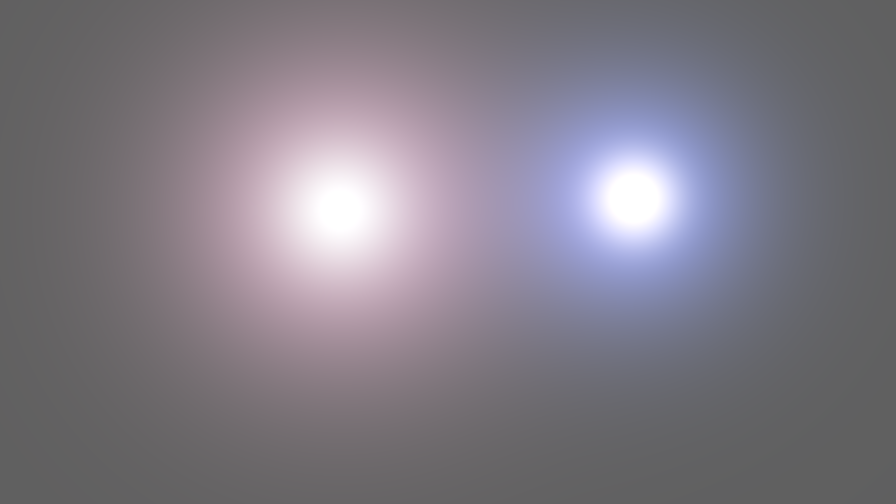
Reproduce this background procedurally as a Shadertoy shader.

```glsl
// Two soft lights, one rose and one blue, glowing on a flat grey ground.
// Each light adds a tinted halo and a compact core that lifts its centre
// to white; both fade with a stretched exponential of the distance.

// Smooth falloff: 1 at the centre, shaped by a radius and an exponent.
float falloff(float dist, float radius, float power) {
    return exp(-pow(dist / radius, power));
}

void mainImage(out vec4 fragColor, in vec2 fragCoord) {
    // Height runs from 0 to 1; x is centred so the layout stays in place.
    vec2 p = fragCoord / iResolution.y;
    p.x -= 0.5 * iResolution.x / iResolution.y;

    float roseDist = length(p - vec2(-0.215, 0.583));
    float blueDist = length(p - vec2(0.371, 0.606));

    // Grey ground with a faint neutral lift around the lights
    vec3 color = vec3(0.374);
    color += 0.012 * (falloff(roseDist, 0.5, 3.0) + falloff(blueDist, 0.45, 3.0));

    // Rose light: wide halo, then the core
    color += vec3(0.65, 0.43, 0.55) * falloff(roseDist, 0.27, 1.5);
    color += vec3(0.00, 0.22, 0.10) * falloff(roseDist, 0.13, 2.0);

    // Blue light: tighter halo and a flatter core
    color += vec3(0.28, 0.36, 0.74) * falloff(blueDist, 0.20, 1.5);
    color += vec3(0.42, 0.33, 0.00) * falloff(blueDist, 0.09, 2.5);

    fragColor = vec4(clamp(color, 0.0, 1.0), 1.0);
}
```
